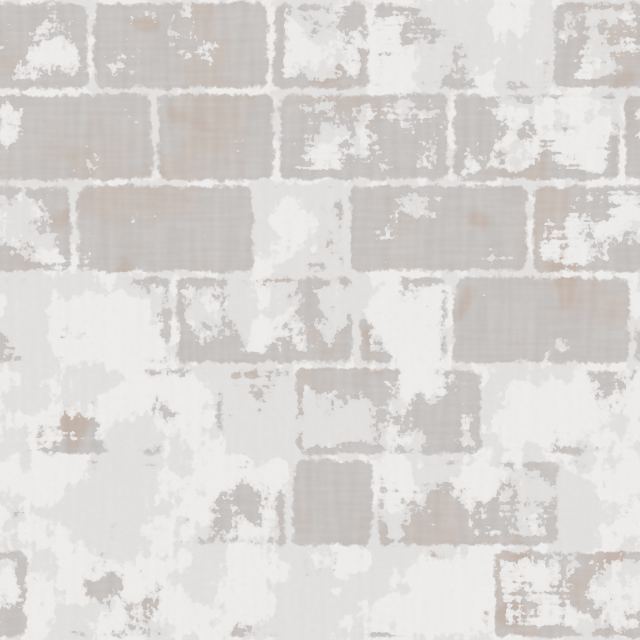
Give the GLSL for this texture, as a WebGL 1 fragment shader.

```glsl
precision highp float;
// Whitewashed brick wall: seven courses, each of three long bricks and a short one.
// Rounded-box distances shape the bricks; periodic gradient noise wears the paint
// away in patches, rims, ridges and specks, so the tile wraps on all sides.
uniform vec2 u_resolution;

const float COURSES = 7.0;
const float JOINT = 0.0055;        // half the mortar width
const float CORNER = 0.013;
const float WOBBLE = 0.0035;       // waviness of the courses
const float RAGGED = 0.007;        // roughness of brick edges
const float WEAR_CONTRAST = 1.3;
const float RIM_WEAR = 0.42;
const float RIDGE_WEAR = 0.30;
const float SPECK_WEAR = 0.22;
const vec3 PLASTER = vec3(0.886, 0.881, 0.877);
const vec3 WHITE_PAINT = vec3(0.928, 0.925, 0.921);
const vec3 THIN_PAINT = vec3(0.842, 0.833, 0.826);
const vec3 BARE_GREY = vec3(0.782, 0.769, 0.762);
const vec3 BARE_WARM = vec3(0.785, 0.748, 0.724);
const vec3 RUST = vec3(0.765, 0.702, 0.655);

vec2 gradientAt(vec2 cell, float seed) {
  vec3 h = fract(vec3(cell.xyx + seed * 7.31) * vec3(0.1031, 0.1030, 0.0973));
  h += dot(h, h.yzx + 33.33);
  float angle = 6.28318 * fract((h.x + h.y) * h.z);
  return vec2(cos(angle), sin(angle));
}

// Gradient noise over the unit tile; freq holds whole cell counts.
float noise(vec2 uv, vec2 freq, float seed) {
  vec2 p = uv * freq;
  vec2 i = floor(p);
  vec2 f = p - i;
  vec2 lo = mod(i, freq);
  vec2 hi = mod(i + 1.0, freq);
  vec2 s = f * f * f * (f * (f * 6.0 - 15.0) + 10.0);
  float a = dot(gradientAt(lo, seed), f);
  float b = dot(gradientAt(vec2(hi.x, lo.y), seed), f - vec2(1.0, 0.0));
  float c = dot(gradientAt(vec2(lo.x, hi.y), seed), f - vec2(0.0, 1.0));
  float d = dot(gradientAt(hi, seed), f - 1.0);
  return mix(mix(a, b, s.x), mix(c, d, s.x), s.y);
}

float fbm(vec2 uv, vec2 freq, float seed) {
  float sum = 0.0;
  float gain = 1.0;
  for (int i = 0; i < 6; i++) {
    sum += gain * noise(uv, freq, seed + float(i));
    freq *= 2.0;
    gain *= 0.6;
  }
  return sum;
}

// Short brick's start and width, then bareness of the short and three long bricks.
void courseLayout(float row, out vec2 shortBrick, out vec4 bareness) {
  if (row < 0.5)      { shortBrick = vec2(0.423, 0.156); bareness = vec4(0.55, 0.20, 0.68, 0.85); }
  else if (row < 1.5) { shortBrick = vec2(0.242, 0.191); bareness = vec4(0.92, 0.62, 0.55, 0.88); }
  else if (row < 2.5) { shortBrick = vec2(0.401, 0.142); bareness = vec4(0.08, 0.90, 0.55, 0.97); }
  else if (row < 3.5) { shortBrick = vec2(0.556, 0.147); bareness = vec4(0.28, 0.97, 0.14, 0.50); }
  else if (row < 4.5) { shortBrick = vec2(0.354, 0.104); bareness = vec4(0.14, 0.58, 0.10, 0.28); }
  else if (row < 5.5) { shortBrick = vec2(0.453, 0.134); bareness = vec4(0.95, 0.45, 0.04, 0.20); }
  else                { shortBrick = vec2(0.326, 0.163); bareness = vec4(0.10, 0.10, 0.50, 0.12); }
}

float roundedBox(vec2 p, vec2 halfSize, float radius) {
  vec2 q = abs(p) - halfSize + radius;
  return length(max(q, 0.0)) + min(max(q.x, q.y), 0.0) - radius;
}

void main() {
  vec2 uv = gl_FragCoord.xy / u_resolution;
  float pixel = 1.0 / min(u_resolution.x, u_resolution.y);

  // Locate the brick
  vec2 wall = uv + WOBBLE * vec2(noise(uv, vec2(9.0), 1.0), noise(uv, vec2(7.0), 2.0));
  float course = (1.0 - wall.y) * COURSES;
  vec2 shortBrick;
  vec4 bareness;
  courseLayout(mod(floor(course), COURSES), shortBrick, bareness);
  float along = fract(wall.x - shortBrick.x);
  float longWidth = (1.0 - shortBrick.y) / 3.0;
  float slot = clamp(floor((along - shortBrick.y) / longWidth), -1.0, 2.0) + 1.0;
  float width = slot < 0.5 ? shortBrick.y : longWidth;
  float center = slot < 0.5 ? 0.5 * width : shortBrick.y + (slot - 0.5) * longWidth;
  float down = fract(course);
  vec2 local = vec2(along - center, (0.5 - down) / COURSES);
  float bare = dot(bareness, vec4(equal(vec4(slot), vec4(0.0, 1.0, 2.0, 3.0))));
  float edge = roundedBox(local, vec2(width, 1.0 / COURSES) * 0.5 - JOINT, CORNER);

  // Wear: patches, half-worn rims, ridges and specks
  float grain = noise(uv, vec2(120.0), 30.0) + 0.6 * noise(uv, vec2(230.0), 31.0);
  float ragged = edge + RAGGED * (grain * 0.6 + noise(uv, vec2(44.0), 32.0));
  float halfWorn = 4.0 * bare * (1.0 - bare);
  float rim = smoothstep(-0.021, -0.004, edge) * mix(0.6, 1.25, down);
  float wear = (bare - 0.5) * WEAR_CONTRAST + fbm(uv, vec2(9.0, 8.0), 10.0);
  wear += RIM_WEAR * (rim * (0.35 + 0.65 * halfWorn) - 0.35 * halfWorn);
  float ridged = smoothstep(-0.1, 0.25, noise(uv, vec2(6.0, 9.0), 20.0));
  wear += RIDGE_WEAR * ridged * noise(uv, vec2(14.0, 170.0), 21.0);
  wear += SPECK_WEAR * grain + 0.16 * noise(uv, vec2(70.0, 14.0), 22.0);
  float inside = 1.0 - smoothstep(-0.0015 - pixel, 0.0015 + pixel, ragged);
  float worn = inside * smoothstep(-0.05, 0.07, wear);
  float thin = inside * smoothstep(-0.22, 0.0, wear) * 0.45;

  // Paint layers
  float drips = noise(uv, vec2(90.0, 9.0), 40.0);
  float coat = fbm(uv, vec2(7.0), 50.0) + 0.18 * drips + 0.12 * smoothstep(0.0, -0.03, edge);
  vec3 color = mix(PLASTER, WHITE_PAINT, smoothstep(-0.02, 0.12, coat));
  color = mix(color, THIN_PAINT, thin);

  // Bare brick with warm tints and rust spots
  vec3 brick = mix(BARE_GREY, BARE_WARM, smoothstep(-0.05, 0.45, fbm(uv, vec2(5.0), 60.0)));
  brick = mix(brick, RUST, 0.7 * smoothstep(0.32, 0.5, noise(uv, vec2(13.0), 70.0)));
  brick += 0.018 * (drips + noise(uv, vec2(12.0, 150.0), 71.0));
  color = mix(color, brick, worn) + 0.008 * (grain + drips);
  gl_FragColor = vec4(color, 1.0);
}
```
